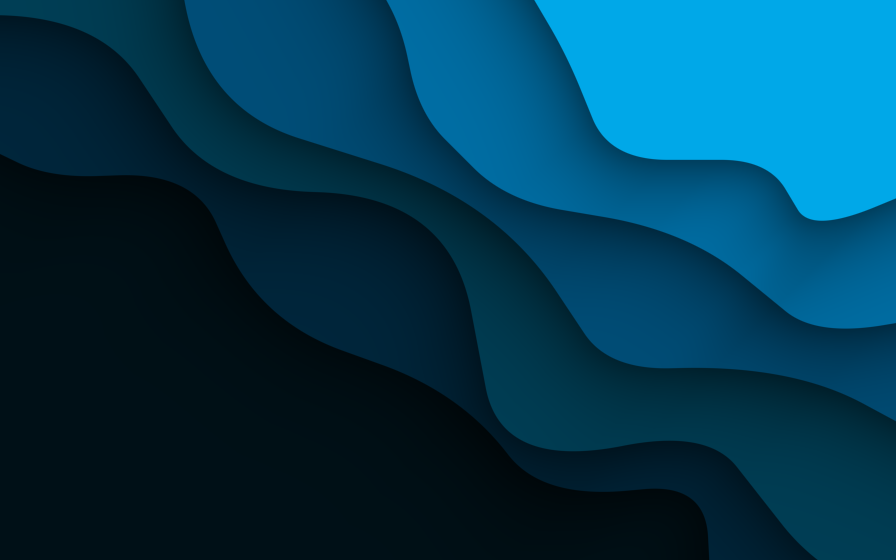
A WebGL 1 fragment shader for this background:

```glsl
precision highp float;

uniform vec2 u_resolution;

const float UNITS = 480.0;            // layout units per canvas height
const float SHADOW_STRENGTH = 0.44;
const float SHADOW_LENGTH = 36.0;

const vec3 ABYSS = vec3(0.0, 0.064, 0.090);
const vec3 NAVY  = vec3(0.0, 0.150, 0.235);
const vec3 TEAL  = vec3(0.0, 0.245, 0.335);
const vec3 OCEAN = vec3(0.0, 0.305, 0.470);
const vec3 AZURE = vec3(0.0, 0.435, 0.650);
const vec3 SKY   = vec3(0.0, 0.660, 0.910);

// Straight line across the diagonal: height and slope
vec2 line(float t, float start, float slope) {
    return vec2(start + slope * t, slope);
}

// Rounded change of direction: added height and slope
vec2 bend(float t, float at, float turn, float radius) {
    float d = t - at;
    float c = clamp(d, -radius, radius) + radius;
    float rise = c * c / (4.0 * radius) + max(d - radius, 0.0);
    return turn * vec2(rise, c / (2.0 * radius));
}

// Wavy edges, from the darkest sheet to the brightest
vec2 navyEdge(float t) {
    return line(t, -89.1, 0.35)
        + bend(t, 97.2, 0.72, 20.0) + bend(t, 157.0, -1.45, 31.0)
        + bend(t, 249.0, 0.85, 48.0) + bend(t, 365.3, -0.59, 45.0)
        + bend(t, 446.1, 1.32, 33.0) + bend(t, 509.5, -2.1, 24.0);
}

vec2 tealEdge(float t) {
    return line(t, -13.0, 1.0)
        + bend(t, 48.2, -1.2, 45.0) + bend(t, 171.9, 1.13, 44.0)
        + bend(t, 277.0, -1.61, 58.0) + bend(t, 416.4, 2.18, 42.0)
        + bend(t, 486.9, -1.62, 29.0) + bend(t, 575.0, 0.24, 15.0);
}

vec2 oceanEdge(float t) {
    return line(t, 134.3, -0.7)
        + bend(t, 133.5, 1.22, 54.0) + bend(t, 298.3, -0.72, 65.0)
        + bend(t, 419.3, 1.25, 26.0) + bend(t, 496.0, -0.75, 47.0);
}

vec2 azureEdge(float t) {
    return line(t, 215.2, -0.3)
        + bend(t, 184.0, -0.35, 15.0) + bend(t, 228.6, 0.65, 22.0)
        + bend(t, 302.8, 0.71, 28.0) + bend(t, 393.9, -0.61, 42.0)
        + bend(t, 494.0, 1.3, 24.0);
}

vec2 skyEdge(float t) {
    return line(t, 288.5, -0.26)
        + bend(t, 266.6, -0.16, 20.0) + bend(t, 329.7, 1.42, 25.0)
        + bend(t, 397.6, -1.25, 20.0) + bend(t, 447.8, 2.65, 16.0);
}

// Lay a sheet above its edge and cast its shadow on the sheets below
vec3 addSheet(vec3 below, vec3 sheet, float across, vec2 edge) {
    float dist = (across - edge.x) * sqrt(2.0 / (1.0 + edge.y * edge.y));
    float pixel = UNITS / u_resolution.y;
    float shadow = SHADOW_STRENGTH * exp(min(dist, 0.0) / SHADOW_LENGTH);
    float cover = smoothstep(-0.75 * pixel, 0.75 * pixel, dist);
    return mix(below * (1.0 - shadow), sheet, cover);
}

void main() {
    // Diagonal axes measured from the top left corner
    vec2 p = gl_FragCoord.xy * UNITS / u_resolution.y;
    float down = UNITS - p.y;
    float along = 0.5 * (p.x + down);
    float across = 0.5 * (p.x - down);

    vec3 color = ABYSS;
    color = addSheet(color, NAVY, across, navyEdge(along));
    color = addSheet(color, TEAL, across, tealEdge(along));
    color = addSheet(color, OCEAN, across, oceanEdge(along));
    color = addSheet(color, AZURE, across, azureEdge(along));
    color = addSheet(color, SKY, across, skyEdge(along));

    gl_FragColor = vec4(color, 1.0);
}
```
